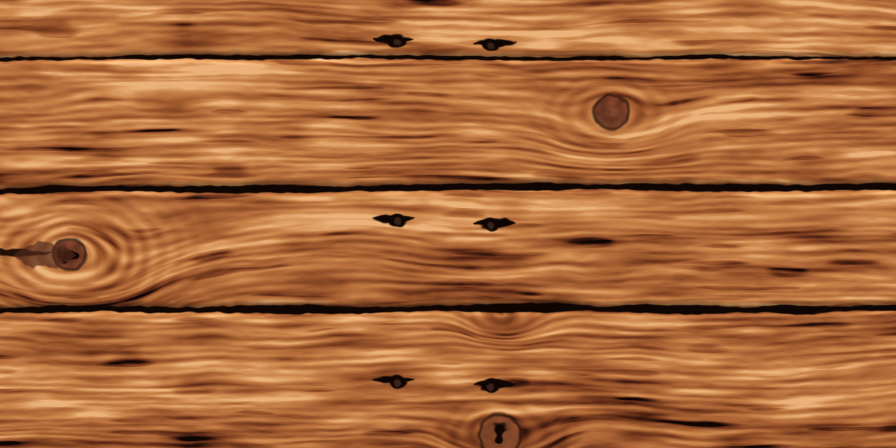
Give the GLSL for this texture, as a Shadertoy shader.

```glsl
// Four weathered horizontal wood planks with knots, nail holes and dark seams.
#define TONE 0.63          // mean brightness along the palette
#define BROAD 0.70         // strength of soft wide patches
#define FINE 0.72          // strength of fibre grain
#define LINE 0.42          // strength of long grain lines
#define STRIPE 0.085       // strength of growth stripes
#define LINE_DENSITY 92.0
#define FINE_DENSITY 60.0
#define STRIPE_DENSITY 58.0
#define BEND 0.055         // waviness of the grain
#define RING_PITCH 0.024   // spacing of rings round knots

const vec3 PALETTE[6] = vec3[6](
    vec3(0.06, 0.02, 0.01), vec3(0.38, 0.17, 0.09), vec3(0.56, 0.30, 0.15),
    vec3(0.69, 0.41, 0.22), vec3(0.80, 0.53, 0.30), vec3(0.92, 0.70, 0.48));
const vec3 KNOT_BROWN = vec3(0.40, 0.20, 0.13);
const vec3 NAIL_GREY = vec3(0.27, 0.17, 0.12);

// Seam heights and half widths, bottom to top
const vec3 SEAM_Y = vec3(0.311, 0.580, 0.871);
const vec3 SEAM_W = vec3(0.0080, 0.0068, 0.0040);

// Knots: centre, core radius, reach of the rings
const vec4 KNOTS[4] = vec4[4](
    vec4(0.155, 0.432, 0.036, 0.115), vec4(1.365, 0.750, 0.039, 0.070),
    vec4(1.115, 0.030, 0.046, 0.065), vec4(1.120, 0.300, 0.014, 0.050));

// Pale worn patches
const vec2 PATCHES[4] = vec2[4](
    vec2(1.78, 0.530), vec2(0.76, 0.515), vec2(0.46, 0.805), vec2(1.38, 0.505));

float hash(vec2 p) {
    vec3 q = fract(p.xyx * vec3(0.1031, 0.1030, 0.0973));
    q += dot(q, q.yzx + 33.33);
    return fract((q.x + q.y) * q.z);
}

float noise(vec2 p) {
    vec2 i = floor(p), f = fract(p);
    f = f * f * (3.0 - 2.0 * f);
    return mix(mix(hash(i), hash(i + vec2(1, 0)), f.x),
               mix(hash(i + vec2(0, 1)), hash(i + vec2(1, 1)), f.x), f.y);
}

float fbm(vec2 p) {
    float sum = 0.0, amp = 0.54;
    for (int i = 0; i < 4; i++) {
        sum += amp * noise(p);
        p = p * 2.03 + 17.3;
        amp *= 0.5;
    }
    return sum;
}

float seamHeight(int i, float x) {
    float s = float(i) * 31.0;
    return SEAM_Y[i] + 0.004 * (x - 1.0) * float(i == 1)
         + 0.006 * (noise(vec2(x * 5.0, s)) - 0.5) + 0.003 * (noise(vec2(x * 45.0, s)) - 0.5);
}

int plankAt(vec2 p) {
    int n = 0;
    for (int i = 0; i < 3; i++) n += int(p.y > seamHeight(i, p.x));
    return n;
}

vec3 ramp(float t) {
    t = clamp(t, 0.0, 1.0) * 5.0;
    int i = int(min(t, 4.0));
    return mix(PALETTE[i], PALETTE[i + 1], t - float(i));
}

// Dark lens-shaped split: 1 inside, 0 outside
float split(vec2 d, float len, float wide) {
    float h = wide * max(1.0 - d.x * d.x / (len * len), 0.0);
    return smoothstep(0.003, -0.002, abs(d.y) - h) * step(abs(d.x), len);
}

vec3 wood(vec2 p) {
    int plank = plankAt(p);
    vec2 seed = vec2(float(plank) * 13.7, float(plank) * 5.3);
    float rough = noise(p * 70.0) - 0.5;

    // Grain coordinate, bent by noise and wrapped round the knots
    float g = p.y + BEND * (fbm(p * vec2(1.8, 6.0) + seed) - 0.5), rings = 0.0;
    for (int i = 0; i < 4; i++) {
        vec4 k = KNOTS[i];
        if (plankAt(k.xy) != plank && i < 3 || i == 3 && plank != 0) continue;
        float r = length((p - k.xy) * vec2(0.65, 1.0)) + 0.012 * (noise(p * 12.0) - 0.5);
        float near = exp(-r * r / (k.w * k.w));
        g = mix(g, k.y + r, near);
        rings += 1.9 * k.w * near * sin(6.2832 * r / RING_PITCH);
    }

    // Layers of grain
    float pale = 0.0;
    for (int i = 0; i < 4; i++) {
        vec2 d = (p - PATCHES[i]) * vec2(6.0, 42.0);
        pale += exp(-dot(d, d)) * float(plankAt(PATCHES[i]) == plank);
    }
    float line = noise(vec2(p.x * 5.0, g * LINE_DENSITY) + seed) - 0.5;
    float fine = fbm(vec2(p.x * 9.0, g * FINE_DENSITY) + seed) - 0.5;
    float stripe = sin(6.2832 * (g * STRIPE_DENSITY + 1.5 * noise(vec2(p.x * 3.0, g * 20.0))));
    float crack = smoothstep(0.74, 0.92, noise(vec2(p.x * 7.0, g * 75.0) + seed + 40.0));
    float t = TONE + 0.03 * float(plank) - 0.045 + BROAD * (fbm(vec2(p.x * 1.6, g * 10.0) + seed) - 0.5);
    t += (LINE * line + FINE * fine + STRIPE * stripe - 0.28 * crack) * (1.0 - 0.55 * min(pale, 1.0));
    t += 0.22 * pale + rings;
    vec3 col = ramp(t);

    // Knot cores with a dark rim and a split heart
    for (int i = 0; i < 3; i++) {
        vec2 d = p - KNOTS[i].xy;
        float r = length(d) + 0.006 * rough, core = KNOTS[i].z;
        vec3 heart = KNOT_BROWN * (0.75 + 0.6 * fbm(d * 55.0 + 9.0));
        if (i == 2) heart = mix(heart, PALETTE[3], 0.35);
        col = mix(col, heart, 0.9 * smoothstep(core + 0.004, core - 0.004, r));
        col *= 1.0 - 0.5 * smoothstep(0.006, 0.0, abs(r - core));
        if (i != 1) col = mix(col, PALETTE[0], smoothstep(0.020, 0.010, r + 0.022 * rough));
    }
    vec2 tear = p - vec2(0.03, 0.436);
    col = mix(col, PALETTE[0], 0.9 * split(tear + 0.006 * rough, 0.085, 0.008));
    col = mix(col, KNOT_BROWN * 0.8, 0.7 * split(p - vec2(0.10, 0.43), 0.07, 0.03 + 0.02 * rough));

    // Two nail holes on each of three planks
    for (int i = 0; i < 6; i++) {
        float side = float(i % 2), row = float(i / 2);
        vec2 c = vec2(0.887 + 0.208 * side, vec3(0.148, 0.508, 0.909)[i / 2] - 0.009 * side);
        vec2 d = p - c + 0.005 * rough;
        float tail = split(d - vec2(0.02 * (side - 0.5), 0.004), 0.047, 0.008 + 0.002 * hash(vec2(row, side)));
        float hole = smoothstep(0.018, 0.013, length(d * vec2(0.75, 1.0)));
        col = mix(col, PALETTE[0], max(tail, hole));
        col = mix(col, NAIL_GREY, 0.75 * smoothstep(0.011, 0.006, length(d + vec2(0.0, 0.003))));
    }

    // Seams: black gap, shaded edge above, lit edge below
    for (int i = 0; i < 3; i++) {
        float d = p.y - seamHeight(i, p.x);
        float w = SEAM_W[i] * (0.65 + 0.7 * noise(vec2(p.x * 9.0, float(i) * 7.0))) + 0.002 * rough;
        col *= 1.0 - 0.35 * smoothstep(0.016, 0.0, d - w) * step(0.0, d);
        col += 0.10 * PALETTE[5] * smoothstep(0.007, 0.0, abs(d + w + 0.006));
        col = mix(col, PALETTE[0], smoothstep(0.002, -0.002, abs(d) - w));
    }
    return col;
}

void mainImage(out vec4 fragColor, in vec2 fragCoord) {
    // Four samples smooth the fine grain
    vec3 sum = vec3(0.0);
    for (int i = 0; i < 4; i++) {
        vec2 offset = vec2(i % 2, i / 2) * 0.5 - 0.25;
        sum += wood((fragCoord + offset) / iResolution.y);
    }
    fragColor = vec4(sum / 4.0, 1.0);
}
```
